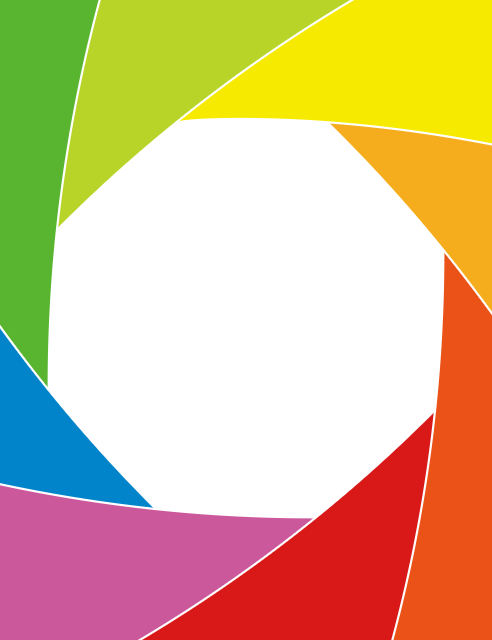
Write a WebGL 1 fragment shader that draws this background.

```glsl
precision highp float;

uniform vec2 u_resolution;

#define BLADES 8
#define APOTHEM 0.3083     // centre to the top of an arc
#define ARC_RADIUS 2.33
#define ARC_SHIFT 0.104    // sideways offset of the arc's top
#define HALF_GAP 0.0017    // half the white line between blades
#define YELLOW_LIFT 0.0253 // extra rise of the yellow edge

const float TAU = 6.2831853;

// Blade colours, clockwise from the top
vec3 bladeColor(int blade) {
  if (blade == 0) return vec3(0.965, 0.922, 0.0);   // yellow
  if (blade == 1) return vec3(0.961, 0.680, 0.118); // amber
  if (blade == 2) return vec3(0.918, 0.322, 0.094); // orange
  if (blade == 3) return vec3(0.850, 0.094, 0.094); // red
  if (blade == 4) return vec3(0.800, 0.345, 0.610); // pink
  if (blade == 5) return vec3(0.008, 0.518, 0.792); // blue
  if (blade == 6) return vec3(0.349, 0.710, 0.188); // green
  return vec3(0.722, 0.831, 0.157);                 // lime
}

// Signed distance to a blade's arc, positive outside the opening
float arcDistance(vec2 p, int blade) {
  float angle = TAU * float(blade) / float(BLADES);
  float c = cos(angle), s = sin(angle);
  vec2 q = vec2(c * p.x - s * p.y, s * p.x + c * p.y);
  q.x += ARC_SHIFT;
  if (blade == 0) q.y -= YELLOW_LIFT * sqrt(max(q.x, 0.0));
  return length(q - vec2(0.0, APOTHEM - ARC_RADIUS)) - ARC_RADIUS;
}

// Antialiased coverage, inset by half a gap
float coverage(float d) {
  return clamp((d - HALF_GAP) * u_resolution.y + 0.5, 0.0, 1.0);
}

void main() {
  vec2 p = (gl_FragCoord.xy - 0.5 * u_resolution) / u_resolution.y;
  vec3 color = vec3(1.0);

  // Each blade lies outside its own arc and inside the previous one
  float previous = arcDistance(p, BLADES - 1);
  for (int i = 0; i < BLADES; i++) {
    float current = arcDistance(p, i);
    color = mix(color, bladeColor(i), coverage(current) * coverage(-previous));
    previous = current;
  }

  gl_FragColor = vec4(color, 1.0);
}
```
